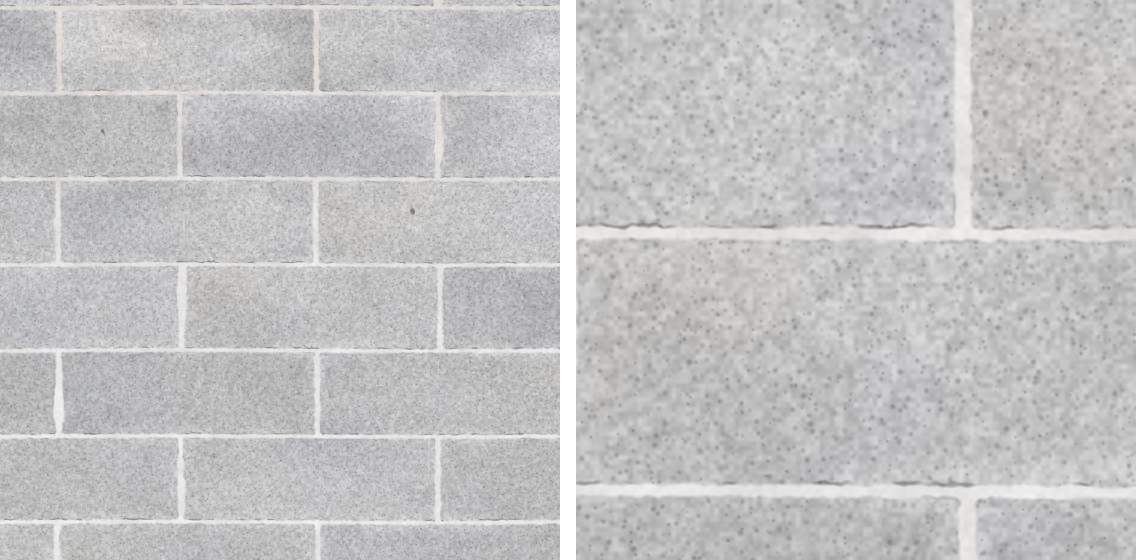
Left: the whole. Right: its middle third, enlarged.
Write a WebGL 1 fragment shader that draws this texture.

```glsl
precision highp float;

// Wall of pale concrete blocks in running bond with ragged light mortar.
// Distances to the nearest bed and head joints shape each block; value noise
// gives grain and stains, and cellular noise gives the fine dark pores.

uniform vec2 u_resolution;

const vec2 BLOCK = vec2(0.4622, 0.1532);        // pitch of blocks, joints included
const vec2 FIRST_JOINT = vec2(0.322, 0.0677);   // head joint of even rows, lowest bed joint
const float ROW_SHIFT = -0.2190;                // offset of odd rows
const vec2 JOINT_HALF = vec2(0.0050, 0.0038);   // half widths: head, bed
const float JOINT_JITTER = 0.006;
const float CORNER = 0.004;
const float RAGGED = 0.0036;
const float SOFTNESS = 0.0011;
const float GRAIN = 0.19;
const float GRAIN_SCALE = 350.0;
const float PORE_SCALE = 250.0;
const float PORE_DEPTH = 0.14;
const float BLOCK_VARIATION = 0.055;
const vec3 CONCRETE = vec3(0.743, 0.742, 0.747);
const vec3 WARM_SHIFT = vec3(0.014, 0.008, -0.010);
const vec3 BLOOM = vec3(0.825, 0.825, 0.830);   // pale lime bloom near edges
const vec3 MORTAR_LOW = vec3(0.910, 0.905, 0.900);
const vec3 MORTAR_HIGH = vec3(0.880, 0.860, 0.845);
const vec3 CHIP = vec3(0.43, 0.40, 0.38);

float hash(vec2 p) {
  vec3 q = fract(p.xyx * 0.1031);
  q += dot(q, q.yzx + 33.33);
  return fract((q.x + q.y) * q.z);
}

float noise(vec2 p) {
  vec2 i = floor(p), f = fract(p);
  f = f * f * (3.0 - 2.0 * f);
  return mix(mix(hash(i), hash(i + vec2(1.0, 0.0)), f.x),
             mix(hash(i + vec2(0.0, 1.0)), hash(i + 1.0), f.x), f.y);
}

float cloud(vec2 p) {
  return 0.55 * noise(p) + 0.3 * noise(p * 2.1 + 17.0) + 0.15 * noise(p * 4.3 + 41.0);
}

// Sparse pits of random size and depth, up to 1 at their centres.
float pores(vec2 p) {
  vec2 cell = floor(p);
  float pit = 0.0;
  for (int j = -1; j <= 1; j++) {
    for (int i = -1; i <= 1; i++) {
      vec2 c = cell + vec2(float(i), float(j));
      vec2 centre = c + vec2(hash(c + 3.7), hash(c + 71.3));
      float size = 0.35 + 0.4 * hash(c + 129.1);
      float depth = smoothstep(0.6, 1.0, hash(c + 211.9));
      pit = max(pit, depth * (1.0 - smoothstep(0.0, size, length(p - centre))));
    }
  }
  return pit;
}

void main() {
  vec2 uv = gl_FragCoord.xy / u_resolution;
  float pixel = 1.0 / min(u_resolution.x, u_resolution.y);

  // Nearest bed joint, then nearest head joint within the row
  float y = uv.y - FIRST_JOINT.y + 0.0009 * sin(uv.x * 7.0 + uv.y * 40.0);
  float row = floor(y / BLOCK.y);
  float fromBed = y - floor(y / BLOCK.y + 0.5) * BLOCK.y;
  float x = uv.x - FIRST_JOINT.x - ROW_SHIFT * mod(row, 2.0);
  float joint = floor(x / BLOCK.x + 0.5);
  float fromHead = x - joint * BLOCK.x - JOINT_JITTER * (hash(vec2(joint, row) + 50.0) - 0.5);
  vec2 block = vec2(joint - step(fromHead, 0.0), row) + 20.0;

  // Ragged block outline, with thin mortar smears beside some head joints
  float ragged = RAGGED * (0.5 * noise(uv * 75.0) + 0.5 * noise(uv * 210.0) - 0.5);
  float smear = 0.005 * smoothstep(0.62, 0.9, noise(uv * vec2(24.0, 15.0) + 8.0));
  vec2 gap = abs(vec2(fromHead, fromBed)) - JOINT_HALF - ragged - vec2(smear, 0.0);
  float inside = CORNER - length(max(CORNER - gap, 0.0));
  float edge = min(gap.x, gap.y);
  float blockMask = smoothstep(-pixel - SOFTNESS, pixel + SOFTNESS, inside);

  // Concrete: block tone, stains stronger higher up, grain and pores
  float grain = 0.55 * noise(uv * GRAIN_SCALE) + 0.45 * noise(uv * GRAIN_SCALE * 0.53 + 9.0) - 0.5;
  float stain = cloud(uv * vec2(5.0, 9.0) + block * 3.1) - 0.5;
  float height = smoothstep(0.3, 0.95, uv.y);
  vec3 concrete = CONCRETE + BLOCK_VARIATION * (hash(block) - 0.5);
  concrete += WARM_SHIFT * (cloud(uv * 5.0 + block * 7.3) - 0.5) * 2.0;
  concrete += stain * mix(0.09, 0.23, height);
  float bloom = (1.0 - smoothstep(0.0, 0.022, edge)) * smoothstep(0.4, 0.8, noise(uv * 15.0));
  concrete = mix(concrete, BLOOM, 0.55 * bloom);
  concrete += GRAIN * grain - PORE_DEPTH * pores(uv * PORE_SCALE);

  // A rare chipped hole in a block
  vec2 hole = (vec2(hash(block + 5.0), hash(block + 9.0)) * 0.8 + 0.1) * BLOCK;
  vec2 inBlock = vec2(mod(x, BLOCK.x), mod(y, BLOCK.y));
  float holeEdge = length((inBlock - hole) * vec2(1.2, 0.8)) + 2.0 * ragged;
  float chipped = step(0.8, hash(block + 31.0)) * (1.0 - smoothstep(0.002, 0.006, holeEdge));
  concrete = mix(concrete, CHIP, 0.75 * chipped);

  // Mortar, whiter low on the wall
  vec3 mortar = mix(MORTAR_LOW, MORTAR_HIGH, height);
  mortar += 0.07 * grain + 0.05 * (noise(uv * 30.0) - 0.5);
  vec3 colour = mix(mortar, concrete, blockMask);

  // Broken shadow lines: under blocks, and fainter along the other edges
  float under = step(0.0, fromBed) * smoothstep(0.45, 0.85, noise(vec2(uv.x * 85.0, row * 5.3)));
  float beside = 0.35 * smoothstep(0.5, 0.85, noise(uv * 75.0 + 33.0));
  float line = 1.0 - smoothstep(0.0, 0.0022, abs(inside - 0.0006));
  colour -= 0.22 * line * max(under * step(gap.y, gap.x), beside);

  gl_FragColor = vec4(clamp(colour, 0.0, 1.0), 1.0);
}
```
